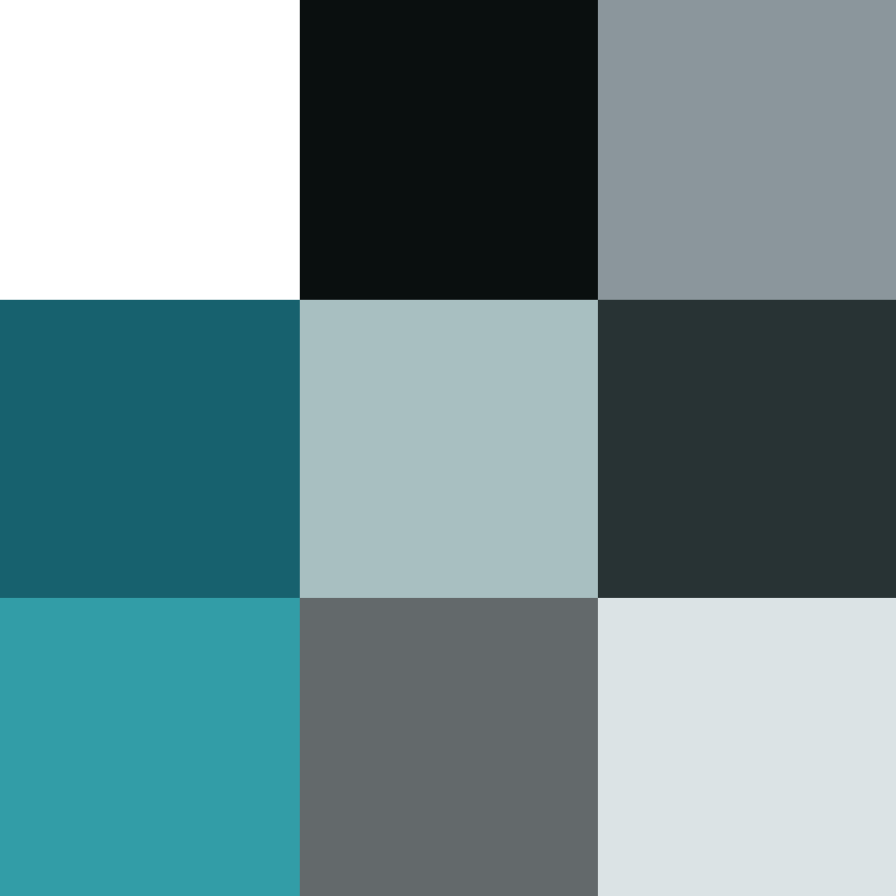
Write a Shadertoy shader that draws this background.

```glsl
// Draws a three by three grid of flat teal, grey and white squares.

// Antialiased step, one pixel wide, across each grid line.
vec2 softStep(float edge, vec2 p) {
    return clamp((p - edge) * iResolution.xy + 0.5, 0.0, 1.0);
}

// Blends three colours from left to right.
vec3 rowColor(vec3 left, vec3 middle, vec3 right, float first, float second) {
    return mix(mix(left, middle, first), right, second);
}

void mainImage(out vec4 fragColor, in vec2 fragCoord) {
    // Measure from the upper left corner.
    vec2 uv = fragCoord / iResolution.xy;
    uv.y = 1.0 - uv.y;

    // Coverage past the first and second grid lines.
    vec2 first = softStep(0.3346, uv);
    vec2 second = softStep(0.6673, uv);

    // Rows: white, black, grey / deep teal, pale teal, charcoal / teal, slate, mist.
    vec3 top = rowColor(vec3(1.0), vec3(0.04, 0.06, 0.06),
                        vec3(0.545, 0.59, 0.61), first.x, second.x);
    vec3 center = rowColor(vec3(0.09, 0.38, 0.43), vec3(0.66, 0.75, 0.757),
                           vec3(0.157, 0.2, 0.205), first.x, second.x);
    vec3 bottom = rowColor(vec3(0.195, 0.617, 0.655), vec3(0.39, 0.41, 0.42),
                           vec3(0.86, 0.89, 0.898), first.x, second.x);

    // Stack the rows downwards.
    vec3 color = mix(mix(top, center, first.y), bottom, second.y);
    fragColor = vec4(color, 1.0);
}
```
